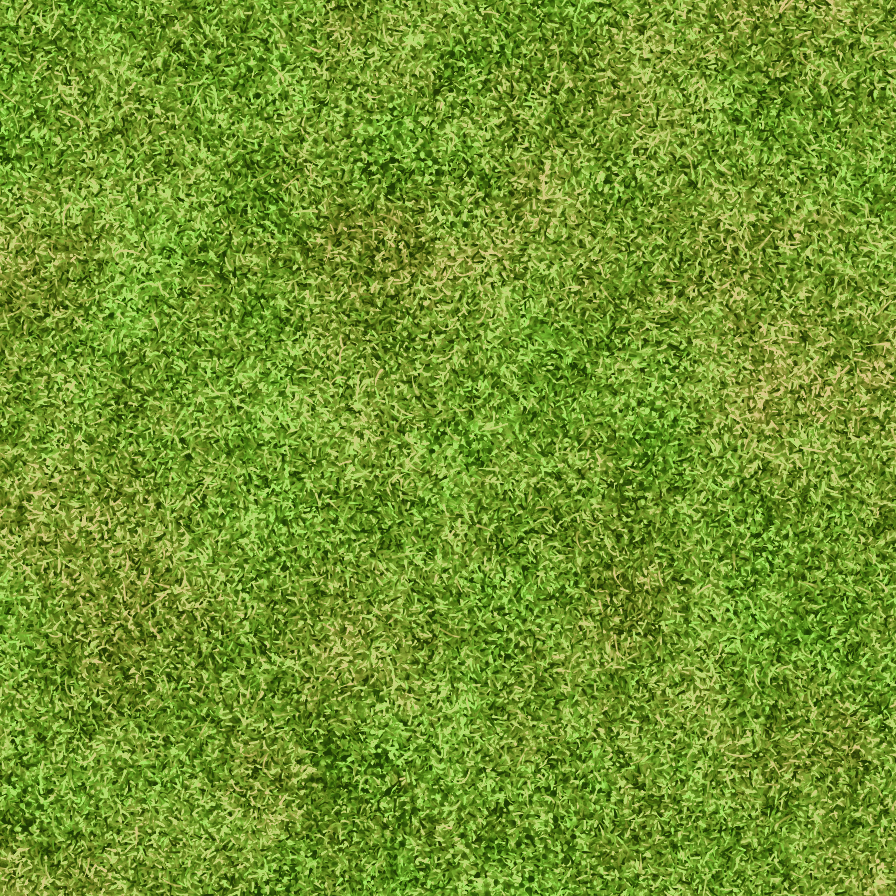
Give the GLSL for this texture, as a WebGL 2 fragment shader.

```glsl
#version 300 es
precision highp float;

uniform vec2 u_resolution;
out vec4 fragColor;

const float TAU = 6.2831853;

// Integer hash: three values in 0..1 for a cell and a seed
vec3 hash3(vec2 cell, int seed) {
    uvec3 v = uvec3(ivec3(ivec2(cell), seed)) * 1664525u + 1013904223u;
    v.x += v.y * v.z; v.y += v.z * v.x; v.z += v.x * v.y;
    v ^= v >> 16u;
    v.x += v.y * v.z; v.y += v.z * v.x; v.z += v.x * v.y;
    return vec3(v >> 8u) / 16777216.0;
}

float noise(vec2 p, int seed) {
    vec2 cell = floor(p), f = fract(p);
    f = f * f * (3.0 - 2.0 * f);
    float low = mix(hash3(cell, seed).x, hash3(cell + vec2(1, 0), seed).x, f.x);
    float high = mix(hash3(cell + vec2(0, 1), seed).x, hash3(cell + vec2(1, 1), seed).x, f.x);
    return mix(low, high, f.y);
}

// Layered noise, centred on zero
float fbm(vec2 p, int seed) {
    float sum = 0.0, weight = 0.5;
    for (int i = 0; i < 4; i++) {
        sum += weight * (noise(p, seed + i) - 0.5);
        p = mat2(1.6, 1.2, -1.2, 1.6) * p;
        weight *= 0.65;
    }
    return sum;
}

// Lays tapered strokes over turf = (tone, warmth); size = half length and half width in cells
vec2 scatter(vec2 turf, vec2 p, float count, vec2 size, float density,
             float heading, float fan, vec2 mean, vec2 spread, float pixel, int seed) {
    vec2 grid = p * count, home = floor(grid);
    float blur = 0.75 * pixel * count;
    for (int y = -1; y <= 1; y++) {
        for (int x = -1; x <= 1; x++) {
            vec2 cell = home + vec2(x, y);
            vec3 place = hash3(cell, seed);
            if (place.z > density) continue;
            vec3 look = hash3(cell, seed + 50);
            vec3 extra = hash3(cell, seed + 90);
            float angle = heading + (look.x - 0.5) * fan;
            vec2 along = vec2(cos(angle), sin(angle));
            vec2 q = grid - cell - place.xy;
            float reach = size.x * mix(0.3, 1.0, extra.x);
            float t = clamp(dot(q, along), -reach, reach);
            float taper = 0.8 - 0.35 * t / reach;
            float d = length(q - along * t) - size.y * taper;
            float cover = smoothstep(blur, -blur, d);
            vec2 blade = mean + spread * vec2(look.y + extra.y - 1.0, look.z + extra.z - 1.0);
            blade.x += 0.5 * t / reach;
            turf = mix(turf, blade, cover);
        }
    }
    return turf;
}

// Shadow to sunlit greens, in even steps of tone
vec3 grassColour(float tone) {
    const vec3 ramp[6] = vec3[6](
        vec3(0.13, 0.23, 0.02), vec3(0.22, 0.35, 0.04), vec3(0.32, 0.47, 0.07),
        vec3(0.45, 0.59, 0.16), vec3(0.54, 0.70, 0.22), vec3(0.74, 0.85, 0.45));
    float s = clamp(tone + 3.0, 0.0, 4.999);
    int i = int(s);
    return mix(ramp[i], ramp[i + 1], s - float(i));
}

void main() {
    vec2 p = gl_FragCoord.xy / u_resolution.y;
    float pixel = 1.0 / u_resolution.y;

    // Broad patches
    float dry = 2.4 * fbm(p * 7.0, 3);
    float lush = smoothstep(0.04, 0.26, fbm(p * 10.0, 11) - 0.06 * dry);
    float light = 1.9 * fbm(p * 14.0, 21);
    float heading = TAU * noise(p * 9.0, 31) + 0.6;

    // Shaded ground
    vec2 turf = vec2(-1.0 + 4.0 * fbm(p * 150.0, 41), 0.3);

    // Blades from the roots up
    for (int i = 0; i < 6; i++) {
        float height = float(i) / 5.0;
        turf = scatter(turf, p, 88.0 + 11.0 * float(i), vec2(0.85, 0.18), 0.9, heading, 3.0,
                       vec2(mix(-0.7, 0.2, height), 0.0), vec2(4.2, 1.2), pixel, 100 + 200 * i);
    }

    // Clover leaves and gaps in lush spots
    vec2 clover = scatter(turf, p, 85.0, vec2(0.3, 0.28), 0.4, heading, TAU,
                          vec2(-1.8, -0.2), vec2(1.2, 0.5), pixel, 1500);
    clover = scatter(clover, p, 105.0, vec2(0.25, 0.25), 0.5, heading, TAU,
                     vec2(0.9, -0.2), vec2(2.4, 0.5), pixel, 1700);
    turf = mix(turf, clover, lush);

    // Straw and pale specks
    turf = scatter(turf, p, 58.0, vec2(0.8, 0.075), 0.09 + 0.06 * clamp(dry, 0.0, 1.0),
                   heading, 4.0, vec2(1.8, 0.8), vec2(0.8, 0.8), pixel, 1900);
    turf = scatter(turf, p, 125.0, vec2(0.15, 0.2), 0.08, heading, TAU,
                   vec2(2.0, 0.4), vec2(0.6, 0.6), pixel, 2100);

    // Colour: warm parts turn to straw, cool parts to deep green
    float grain = 1.6 * (noise(p * 256.0, 61) - 0.5);
    float tone = turf.x * (1.0 + 0.15 * lush) + light + grain + 0.22;
    float warmth = clamp(turf.y + dry - 0.3 * lush + 0.1, -1.1, 1.5);
    vec3 colour = grassColour(tone);
    colour *= 1.0 + warmth * vec3(0.11, -0.05, 0.12);
    fragColor = vec4(clamp(colour, 0.0, 1.0), 1.0);
}
```
